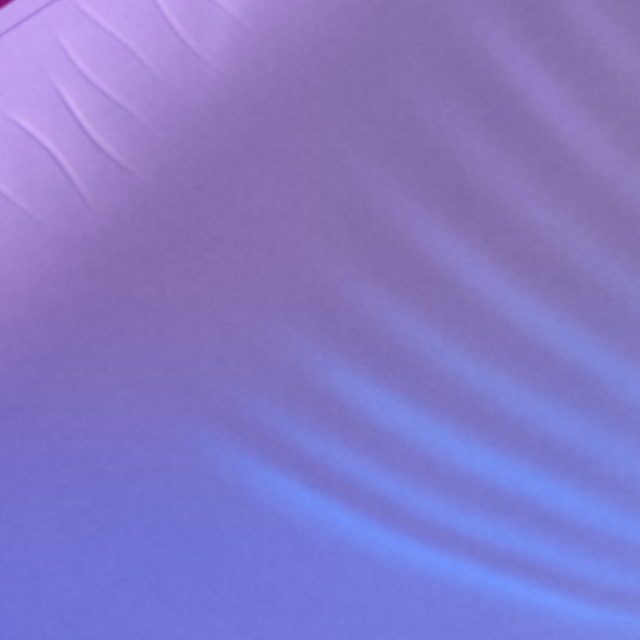
A three.js fragment shader for this texture:

```glsl
// Softly lit violet cloth: a lilac glow at the upper left, mauve across the
// middle and blue below. Curved folds are gaussian ridges in a bent fold
// coordinate; fine creases, layered sines and a faint cell grain add detail.
varying vec2 vUv;

float hash(vec2 p) {
  return fract(sin(dot(p, vec2(127.1, 311.7))) * 43758.5453);
}

float bell(float d, float width) {
  return exp(-d * d / (width * width));
}

// Smoothly blended random cells
float grain(vec2 p) {
  vec2 cell = floor(p);
  vec2 f = smoothstep(0.0, 1.0, fract(p));
  float low = mix(hash(cell), hash(cell + vec2(1.0, 0.0)), f.x);
  float high = mix(hash(cell + vec2(0.0, 1.0)), hash(cell + 1.0), f.x);
  return mix(low, high, f.y) - 0.5;
}

// Slow uneven drift from layered sines
float drift(vec2 p) {
  return sin(p.x * 7.0 + p.y * 9.0 + 1.5 * sin(p.y * 6.0)) * 0.5
       + sin(p.x * 17.0 - p.y * 8.0 + 2.0 * sin(p.x * 5.0 + 1.0)) * 0.3
       + sin(p.x * 19.0 + p.y * 25.0 + 2.0) * 0.2;
}

// Broad colour gradients of the cloth
vec3 clothColor(vec2 p, float uneven) {
  vec3 mauve = mix(vec3(0.515, 0.415, 0.685), vec3(0.53, 0.46, 0.69), p.x);
  vec3 blue = mix(vec3(0.435, 0.44, 0.835), vec3(0.47, 0.51, 0.875), p.x);
  vec3 lilac = vec3(0.755, 0.625, 0.935);
  float lower = smoothstep(0.6, 0.05, p.y - 0.08 * p.x + 0.02 * uneven);
  float glow = smoothstep(0.68, 0.12, p.x + 1.05 * (1.0 - p.y) + 0.03 * uneven);
  return mix(mix(mauve, blue, lower), lilac, glow);
}

// Signed fold light: ridges are positive, the valleys between negative
float folds(vec2 p, float uneven) {
  float q = 1.0 - p.x;
  float s = (p.y - 0.03 - 0.22 * q - 0.28 * q * q) / (0.35 + 0.39 * q);
  s += 0.015 * uneven;
  float light = 0.0;
  for (int i = 0; i < 8; i++) {
    float k = float(i);
    float center = 0.14 * k + 0.03 * k * k;
    float gap = 0.17 + 0.06 * k;
    float start = 0.24 + 0.065 * k;
    float reach = smoothstep(start, start + 0.24, p.x);
    float strength = 0.6 + 0.4 * sin(k * 1.57 + 1.2) * sin(k * 1.57 + 1.2);
    float side = s - center;
    // Steeper on the upper side than on the lower one
    float width = gap * (side > 0.0 ? 0.24 : 0.4);
    light += reach * strength * bell(side, width);
    light -= 0.75 * reach * bell(side - 0.55 * gap, gap * 0.27);
  }
  return light * mix(1.0, 0.65, smoothstep(0.82, 1.0, p.x));
}

// Thin creases fanning down from the bright corner
float creases(vec2 p) {
  vec2 d = p - vec2(0.0, 1.0);
  float along = dot(d, vec2(0.64, -0.77));
  float across = dot(d, vec2(0.77, 0.64));
  float light = 0.0;
  for (int i = 0; i < 7; i++) {
    float k = float(i);
    float rnd = hash(vec2(k, 4.0));
    float path = -0.21 + 0.075 * k + 0.03 * rnd
               + 0.007 * sin(along * 24.0 + k * 2.3) + 0.06 * along;
    float start = 0.04 + 0.1 * rnd;
    float span = smoothstep(start, start + 0.07, along)
               * smoothstep(start + 0.27, start + 0.12, along);
    float side = across - path;
    light += span * (0.5 + 0.5 * rnd)
           * (bell(side - 0.006, 0.006) - 0.9 * bell(side + 0.003, 0.004)
              + 0.4 * bell(side - 0.02, 0.02));
  }
  return light;
}

void main() {
  vec2 p = vUv;
  float uneven = drift(p);
  vec3 color = clothColor(p, uneven);

  // Fold light is bluer low down; valleys fall back to mauve
  float fold = folds(p, uneven);
  vec3 sheen = mix(vec3(-0.01, 0.085, 0.12), vec3(0.05, 0.05, 0.09),
                   smoothstep(0.25, 0.8, p.y));
  vec3 shade = mix(vec3(0.46, 0.40, 0.68), vec3(0.475, 0.39, 0.63), p.y);
  color += sheen * max(fold, 0.0);
  color = mix(color, shade, 0.55 * clamp(-fold, 0.0, 1.0));

  // Creases and a pale streak near the top edge
  color += vec3(0.085, 0.08, 0.06) * creases(p);
  color += 0.04 * bell(p.x - 0.3 - 0.3 * (p.y - 0.8), 0.025)
         * smoothstep(0.8, 1.0, p.y);
  color += 0.007 * uneven;

  // Hem line and the dark magenta tip in the corner
  float hem = 1.0 - p.y + 0.65 * p.x;
  color -= vec3(0.09, 0.11, 0.07) * bell(hem - 0.056, 0.004);
  color = mix(vec3(0.5, 0.08, 0.45), color, smoothstep(0.008, 0.02, hem));

  // Faint woven grain
  color += 0.018 * grain(p * 190.0) + 0.012 * grain(p * 75.0);
  gl_FragColor = vec4(color, 1.0);
}
```
